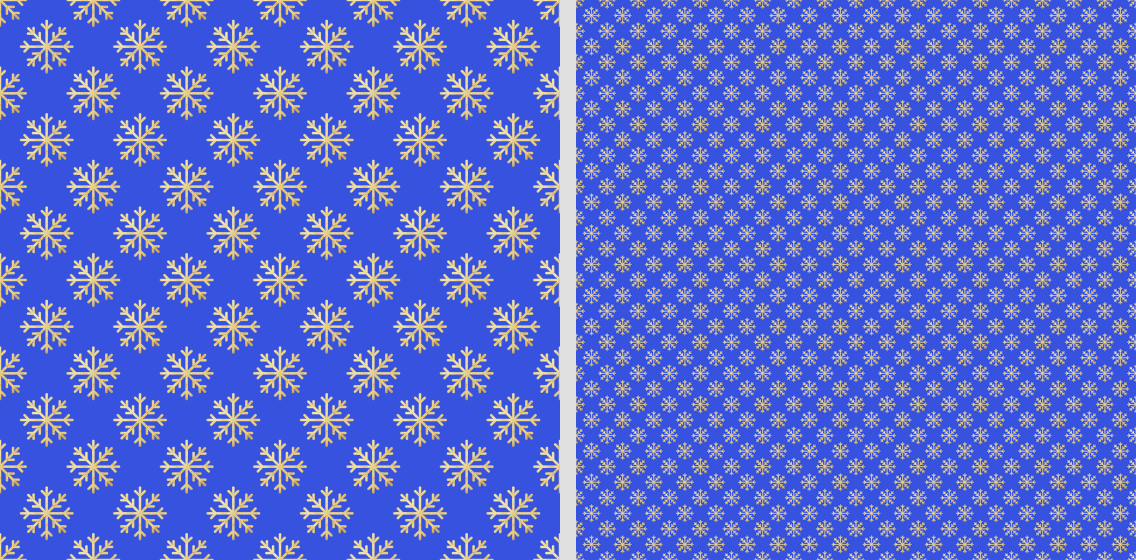
Left: one tile. Right: repeated 3 by 3.
Reproduce this pattern procedurally as a Shadertoy shader.

```glsl
const float REPEATS = 6.0;        // cells across and down
const float STROKE = 0.0135;      // half line width, in cells
const float ARM = 0.275;          // straight arm length
const float DIAGONAL = 0.196;     // diagonal arm reach along each axis
const vec2 FORK_ROOT = vec2(0.188, 0.0);
const vec2 FORK_TIP = vec2(0.237, 0.051);
const vec2 INNER_TWIG = vec2(0.074, 0.146);  // root on the diagonal, end x
const vec2 OUTER_TWIG = vec2(0.140, 0.200);
const vec3 BLUE = vec3(0.21, 0.32, 0.87);
const vec3 PALE_GOLD = vec3(0.95, 0.89, 0.66);
const vec3 GOLD = vec3(0.91, 0.81, 0.52);
const vec3 DARK_GOLD = vec3(0.79, 0.62, 0.31);

float hash(vec2 cell) {
    uvec2 k = uvec2(ivec2(cell) + 4096) * uvec2(1597u, 3571u);
    uint h = (k.x ^ k.y) * 747795u;
    h = (h ^ (h >> 15)) * 277803u;
    h ^= h >> 13;
    return float(h & 65535u) / 65535.0;
}

float valueNoise(vec2 p) {
    vec2 cell = floor(p), f = fract(p);
    f = f * f * (3.0 - 2.0 * f);
    float low = mix(hash(cell), hash(cell + vec2(1, 0)), f.x);
    float high = mix(hash(cell + vec2(0, 1)), hash(cell + vec2(1, 1)), f.x);
    return mix(low, high, f.y);
}

float segment(vec2 p, vec2 a, vec2 b) {
    vec2 ab = b - a;
    return length(p - a - ab * clamp(dot(p - a, ab) / dot(ab, ab), 0.0, 1.0));
}

float snowflake(vec2 p) {
    // Fold the eight-fold symmetry into one wedge
    p = abs(p);
    if (p.y > p.x) p = p.yx;

    float d = segment(p, vec2(0), vec2(ARM, 0.0));
    d = min(d, segment(p, FORK_ROOT, FORK_TIP));
    d = min(d, segment(p, vec2(0), vec2(DIAGONAL)));
    d = min(d, segment(p, INNER_TWIG.xx, INNER_TWIG.yx));
    d = min(d, segment(p, OUTER_TWIG.xx, OUTER_TWIG.yx));
    return d - STROKE;
}

vec3 goldFoil(vec2 p) {
    // Sheen falls off toward the lower right, broken by mottling and grain
    float slope = (p.x - p.y) * 0.9;
    float mottle = valueNoise(p * 24.0 + 7.0);
    float grain = valueNoise(p * 75.0);
    float tone = slope + 0.65 * (mottle - 0.5) + 0.5 * (grain - 0.5);
    vec3 foil = mix(GOLD, PALE_GOLD, smoothstep(0.05, -0.4, tone));
    return mix(foil, DARK_GOLD, 0.85 * smoothstep(0.1, 0.6, tone));
}

void mainImage(out vec4 fragColor, in vec2 fragCoord) {
    vec2 p = fragCoord / iResolution.xy * REPEATS;
    float pixel = REPEATS / min(iResolution.x, iResolution.y);

    // Two interleaved square lattices: keep the nearer centre
    vec2 middle = fract(p) - 0.5;
    vec2 corner = fract(p + 0.5) - 0.5;
    vec2 local = dot(middle, middle) < dot(corner, corner) ? middle : corner;

    float ink = 1.0 - smoothstep(-0.7 * pixel, 0.7 * pixel, snowflake(local));
    fragColor = vec4(mix(BLUE, goldFoil(local), ink), 1.0);
}
```
